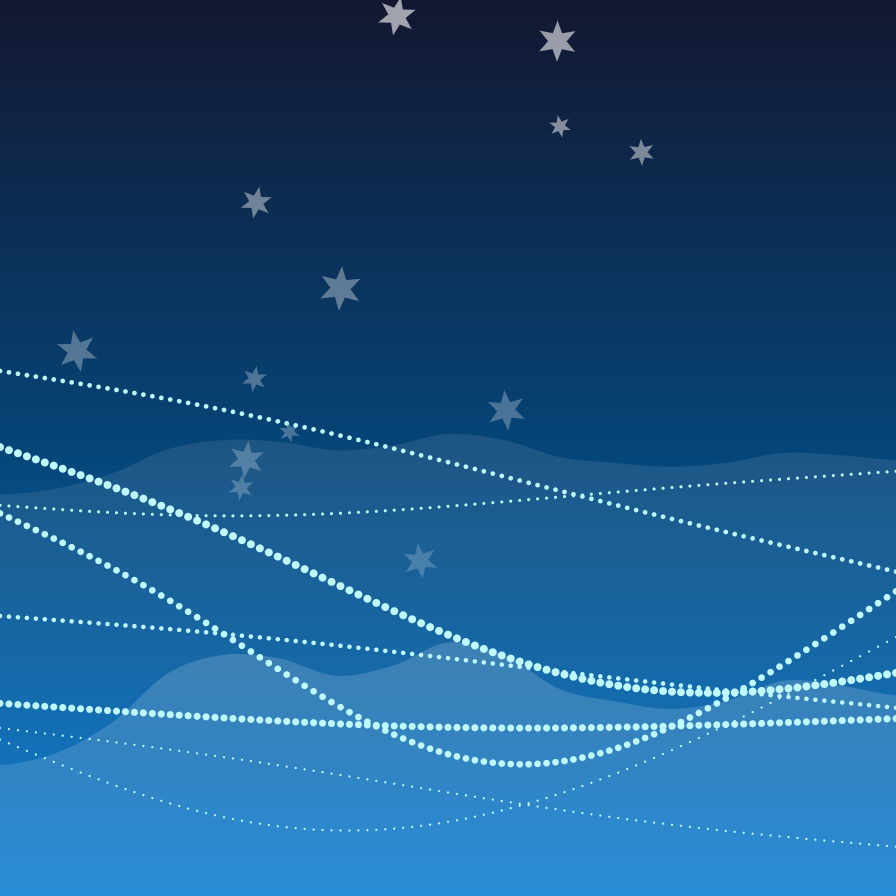
This background is drawn by a Shadertoy shader. Its source:

```glsl
// Night sky over two translucent hill ranges, crossed by strands of round lights.
// Hills share one spline profile, strands are straight lines bent by layered sines,
// and six-pointed stars come from a folded distance function.

#define SKY_TOP vec3(0.075, 0.09, 0.19)
#define SKY_MIDDLE vec3(0.02, 0.27, 0.47)
#define SKY_BOTTOM vec3(0.08, 0.51, 0.83)
#define LIGHT_COLOR vec3(0.75, 0.98, 0.99)
#define LIGHT_SPACING 0.01
#define STAR_TILT 0.2
#define STAR_OPACITY 0.62
#define FAR_HILL vec2(0.4479, 0.0677)
#define NEAR_HILL vec2(0.1458, 0.137)

const float PI = 3.14159265;
const int STRANDS = 8;
const int STARS = 13;
const int CREST_SPANS = 16;

// Relative crest heights at even steps from left to right.
const float crestHeight[17] = float[17](
    0.0, 0.10, 0.35, 0.75, 0.90, 0.87, 0.73, 0.81, 1.0,
    0.90, 0.62, 0.52, 0.46, 0.53, 0.69, 0.65, 0.57);

// Strand heights at the left and right borders.
const vec2 strandEnds[STRANDS] = vec2[STRANDS](
    vec2(0.586, 0.362), vec2(0.436, 0.474), vec2(0.501, 0.249), vec2(0.427, 0.340),
    vec2(0.3125, 0.210), vec2(0.215, 0.198), vec2(0.1875, 0.055), vec2(0.1745, 0.289));

// Amplitudes of the first three sine harmonics of each strand.
const vec3 strandBends[STRANDS] = vec3[STRANDS](
    vec3(0.0105, 0.0048, 0.0003), vec3(-0.0206, -0.0063, -0.0005),
    vec3(-0.0827, 0.0260, 0.0007), vec3(-0.2135, 0.0296, 0.0117),
    vec3(0.0042, 0.0026, 0.0), vec3(-0.0178, 0.0003, 0.0004),
    vec3(-0.0057, 0.0046, 0.0), vec3(-0.1497, -0.0088, -0.0007));

const float lightRadius[STRANDS] = float[STRANDS](
    0.0026, 0.0017, 0.0044, 0.0037, 0.0025, 0.0039, 0.0012, 0.0012);

// Star centre and outer radius.
const vec3 stars[STARS] = vec3[STARS](
    vec3(0.443, 0.982, 0.022), vec3(0.622, 0.954, 0.023), vec3(0.625, 0.859, 0.0125),
    vec3(0.716, 0.830, 0.015), vec3(0.286, 0.774, 0.018), vec3(0.380, 0.678, 0.025),
    vec3(0.086, 0.608, 0.0235), vec3(0.565, 0.542, 0.0225), vec3(0.284, 0.577, 0.0145),
    vec3(0.275, 0.487, 0.021), vec3(0.323, 0.518, 0.012), vec3(0.469, 0.374, 0.020),
    vec3(0.269, 0.456, 0.0145));

// Pixel coverage of a signed distance.
float coverage(float d) {
    return clamp(0.5 - d * iResolution.y, 0.0, 1.0);
}

vec3 skyColor(float y) {
    return y > 0.5 ? mix(SKY_MIDDLE, SKY_TOP, y * 2.0 - 1.0)
                   : mix(SKY_BOTTOM, SKY_MIDDLE, y * 2.0);
}

// Catmull-Rom curve through the crest heights.
float crest(float x) {
    float s = clamp(x, 0.0, 0.9999) * float(CREST_SPANS);
    int i = int(s);
    float t = fract(s);
    float a = crestHeight[max(i - 1, 0)];
    float b = crestHeight[i];
    float c = crestHeight[i + 1];
    float d = crestHeight[min(i + 2, CREST_SPANS)];
    return b + 0.5 * t * (c - a + t * (2.0 * a - 5.0 * b + 4.0 * c - d
             + t * (3.0 * (b - c) + d - a)));
}

float hillMask(vec2 p, vec2 hill) {
    return coverage(p.y - hill.x - hill.y * crest(p.x));
}

// Distance to a six-pointed star of radius 1, one tip upward.
float starDistance(vec2 p) {
    float sector = PI / 3.0;
    float angle = abs(mod(atan(p.x, p.y) + 0.5 * sector, sector) - 0.5 * sector);
    vec2 q = length(p) * vec2(cos(angle), sin(angle));
    return dot(q - vec2(1.0, 0.0), vec2(0.346, 0.938));
}

float strandHeight(int i, float x) {
    vec3 waves = sin(PI * x * vec3(1.0, 2.0, 3.0));
    return mix(strandEnds[i].x, strandEnds[i].y, x) + dot(strandBends[i], waves);
}

void mainImage(out vec4 fragColor, in vec2 fragCoord) {
    vec2 p = fragCoord / iResolution.xy;
    vec3 color = skyColor(p.y);

    // Hills: white veils that thin out toward the bottom.
    float farVeil = 0.09 * smoothstep(0.05, 0.52, p.y);
    color = mix(color, vec3(1.0), farVeil * hillMask(p, FAR_HILL));
    color = mix(color, vec3(1.0), (0.09 + 0.29 * p.y) * hillMask(p, NEAR_HILL));

    // Stars: fainter when lower, each with its own tilt.
    for (int i = 0; i < STARS; i++) {
        float tilt = STAR_TILT * cos(1.5 * float(i));
        mat2 turn = mat2(cos(tilt), sin(tilt), -sin(tilt), cos(tilt));
        float radius = stars[i].z;
        float d = radius * starDistance(turn * (p - stars[i].xy) / radius);
        float opacity = STAR_OPACITY * exp(-1.8 * (1.0 - stars[i].y));
        color = mix(color, vec3(1.0), opacity * coverage(d));
    }

    // Strands: one light per column, placed on the curve.
    float column = LIGHT_SPACING * floor(p.x / LIGHT_SPACING + 0.5);
    for (int i = 0; i < STRANDS; i++) {
        vec2 light = vec2(column, strandHeight(i, column));
        color = mix(color, LIGHT_COLOR, coverage(length(p - light) - lightRadius[i]));
    }

    fragColor = vec4(color, 1.0);
}
```
